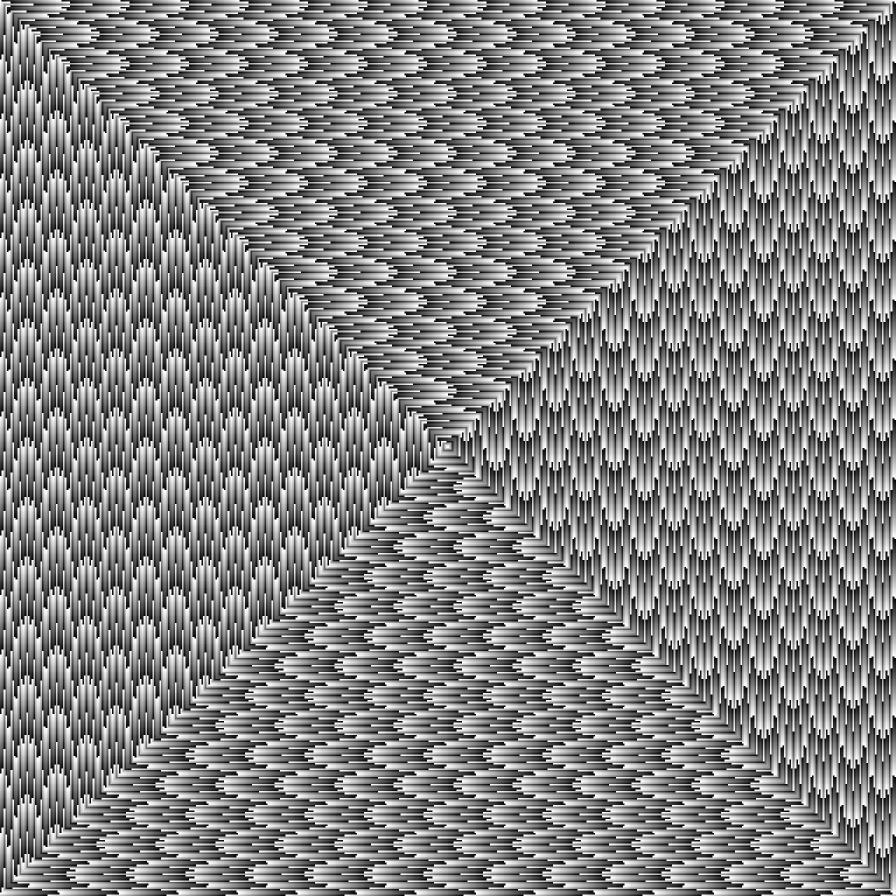
A three.js fragment shader for this pattern:

```glsl
varying vec2 vUv;

const float GRID = 512.0;       // cells across the canvas
const float CYCLE = 34.0;       // steps in one light-to-dark ramp
const float LIGHT = 1.0;
const float DARK = 0.03;
const vec2 SPIRAL_CELL = vec2(255.0, 256.0);

// Step count along a counterclockwise square spiral
float spiralIndex(vec2 cell) {
  float ring = max(abs(cell.x), abs(cell.y));
  float base = 4.0 * ring * ring;
  if (cell.y < 0.5 - ring) return base + 3.0 * ring + cell.x;
  if (cell.x > ring - 0.5) return base - 3.0 * ring + cell.y;
  if (cell.y > ring - 0.5) return base - ring - cell.x;
  return base + ring - cell.y;
}

// Position in the repeating ramp, from 0 to 1
float rampPhase(float index, float cycle) {
  float stepInCycle = floor(mod(index + 0.5, cycle));
  return stepInCycle / (cycle - 1.0);
}

float spiralShade(vec2 uv, float grid, vec2 center) {
  vec2 cell = floor(uv * grid) - center;
  return mix(LIGHT, DARK, rampPhase(spiralIndex(cell), CYCLE));
}

// Four-sample average softens the cell edges
float smoothShade(vec2 uv, float spread) {
  float total = 0.0;
  for (int j = 0; j < 2; j++) {
    for (int i = 0; i < 2; i++) {
      vec2 offset = (vec2(float(i), float(j)) - 0.5) * spread;
      total += spiralShade(uv + offset, GRID, SPIRAL_CELL);
    }
  }
  return total * 0.25;
}

void main() {
  float shade = smoothShade(vUv, 0.5 / GRID);
  gl_FragColor = vec4(vec3(shade), 1.0);
}
```
